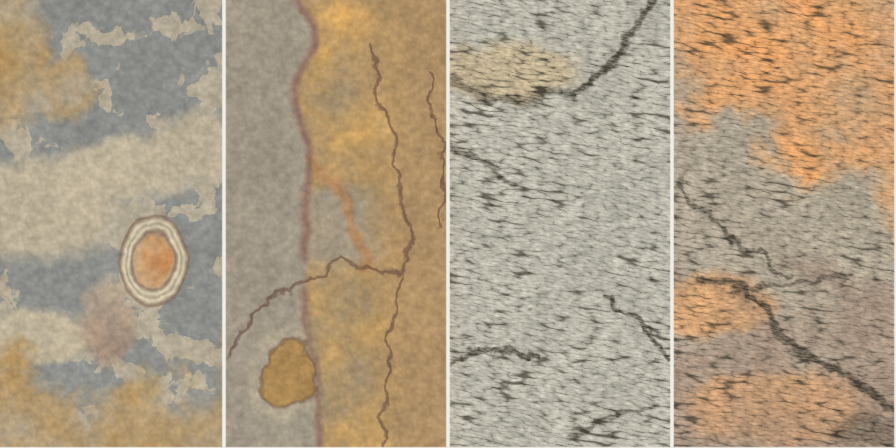
A Shadertoy shader for this texture:

```glsl
// Draws four upright slabs of weathered stone, parted by thin pale gaps.
#define PANEL_WIDTH .5
#define GAP .0042
#define GRAIN .2
#define STREAK_TILT .16
#define CREAM vec3(.77, .72, .62)
#define OCHRE vec3(.74, .59, .37)
#define BLUE_GREY vec3(.55, .555, .54)
#define STONE vec3(.66, .62, .55)
#define RUST vec3(.79, .58, .39)
#define PLUM vec3(.55, .41, .35)
#define SHADOW vec3(.25, .23, .19)

vec2 hash2(vec2 p) {
    vec3 h = fract(p.xyx * vec3(.1031, .103, .0973));
    h += dot(h, h.yzx + 33.33);
    return fract((h.xx + h.yz) * h.zy);
}

// Cellular noise: distance to the nearest scattered point
float cells(vec2 p) {
    vec2 cell = floor(p), f = p - cell;
    float nearest = 2.;
    for (int i = 0; i < 9; i++) {
        vec2 o = vec2(i % 3 - 1, i / 3 - 1);
        vec2 d = o + hash2(cell + o + 50.) - f;
        nearest = min(nearest, dot(d, d));
    }
    return sqrt(nearest);
}

// Layered, bent sines
float layered(vec2 p) {
    float sum = 0., amp = .5;
    for (int i = 0; i < 5; i++) {
        sum += amp * sin(p.x + 1.7 * sin(p.y * .8 + float(i))) * cos(p.y + 1.3 * sin(p.x * .7));
        p = mat2(1.5, 1.1, -1.1, 1.5) * p + 3.1;
        amp *= .58;
    }
    return sum;
}

float below(float edge, float soft, float v) { return 1. - smoothstep(edge - soft, edge + soft, v); }

// Soft ellipse: centre in xy, radii in zw
float blot(vec2 p, vec4 e) { return below(1., .25, length((p - e.xy) / e.zw)); }

float segment(vec2 p, vec2 a, vec2 b) {
    vec2 d = b - a;
    return length(p - a - d * clamp(dot(p - a, d) / dot(d, d), 0., 1.));
}

// Line through three points
float crack(vec2 p, vec4 ab, vec2 c, float width) {
    float dist = min(segment(p, ab.xy, ab.zw), segment(p, ab.zw, c));
    return below(width, width * .8, dist);
}

vec3 mottledSlab(vec2 p, vec2 q, float n) {
    float cream = max(blot(q, vec4(.07, .53, .2, .11)), blot(q, vec4(.27, .62, .16, .07)));
    cream = max(cream, max(blot(q, vec4(.44, .67, .11, .08)), blot(q, vec4(.09, .25, .13, .06))));
    cream = max(cream, .8 * smoothstep(.16, .26, layered(q * 17. + 4.)));
    float ochre = max(blot(q, vec4(.02, .87, .09, .16)), blot(q, vec4(.14, .8, .07, .07)));
    ochre = max(ochre, below(.16, .06, p.y + .13 * n));
    vec3 c = mix(BLUE_GREY, CREAM * .96, cream);
    c = mix(c, mix(OCHRE, STONE, .35 + .6 * n), ochre * .85);
    // Pink stain and ringed knot
    float stain = blot(q, vec4(.242, .285, .06, .095));
    c = mix(c, mix(CREAM, PLUM, clamp(1.16 - 2.5 * p.y, 0., 1.)), stain * .8);
    float ring = length((p - vec2(.34, .414)) / vec2(.075, .097)) + .15 * n;
    c = mix(c, CREAM + .06 * sin(ring * 45.), below(1., .06, ring));
    c = mix(c, mix(RUST, CREAM, .4 + n), below(.58, .08, ring));
    float rims = below(.04, .04, abs(ring - 1.)) + below(.04, .05, abs(ring - .62));
    return mix(c, PLUM * .85, .6 * rims);
}

vec3 veinedSlab(vec2 p, vec2 q, float n) {
    float veinX = .178 + .022 * smoothstep(.4, .8, p.y) * cos(14. * (p.y * p.y - .846));
    float side = p.x - veinX - .035 * below(.22, .13, p.y) - .012 * n;
    float gold = smoothstep(0., .012, side) * below(.37, .05, q.x);
    gold *= 1. - .85 * blot(q, vec4(.26, .49, .13, .09));
    vec3 c = mix(STONE * .95, vec3(.68, .56, .4), smoothstep(.27, .4, q.x));
    c = mix(c, OCHRE * (1. + .12 * n), gold * (.75 + .5 * n));
    c = mix(c, RUST * .9, .75 * crack(q, vec4(.2, .65, .26, .57), vec2(.32, .4), .012));
    float veinSpan = smoothstep(.4, .44, p.y) + below(.36, .03, p.y);
    c = mix(c, PLUM, .8 * veinSpan * below(.008, .01, abs(side)));
    // Pale hollow with an ochre knot
    float knot = length((q - vec2(.143, .167)) / vec2(.064, .075));
    c = mix(c, CREAM * .93, .6 * below(1.5, .2, knot) * below(0., .01, side));
    c = mix(c, OCHRE * .91, below(1., .08, knot));
    float k = .7 * below(.07, .07, abs(knot - 1.));
    k = max(k, crack(q, vec4(.01, .22, .06, .31), vec2(.26, .41), .004));
    k = max(k, crack(q, vec4(.26, .41, .39, .39), vec2(.43, .47), .005));
    k = max(k, crack(q, vec4(.33, .9, .39, .6), vec2(.43, .45), .004));
    k = max(k, crack(q, vec4(.45, .84, .49, .68), vec2(.49, .5), .003));
    k = max(k, crack(q, vec4(.39, .38, .37, .25), vec2(.35, 0), .004));
    return mix(c, PLUM * .75, .65 * k);
}

// Fine tilted splits
vec3 splitStone(vec3 c, vec2 p, float n, float cracks) {
    vec2 s = vec2(p.x, p.y + STREAK_TILT * p.x + .006 * n);
    float coarse = cells(s * vec2(24, 105)), fine = cells(s * vec2(60, 190) + 9.);
    c *= 1.17 - GRAIN * (coarse + fine - .35);
    float splits = smoothstep(.58, 1., coarse + .25 * n) + .5 * smoothstep(.6, 1., fine);
    return mix(c, SHADOW, clamp(.65 * splits + cracks * (.45 + .5 * fine), 0., .9));
}

vec3 greySlab(vec2 p, vec2 q, float n) {
    float k = crack(q, vec4(.46, .99, .36, .86), vec2(.28, .79), .007);
    k = max(k, .7 * crack(q, vec4(.28, .79, .1, .77), vec2(.02, .82), .011));
    k = max(k, .8 * crack(q, vec4(.01, .68, .06, .64), vec2(.16, .59), .008));
    k = max(k, crack(q, vec4(0, .19, .12, .22), vec2(.2, .21), .006));
    k = max(k, crack(q, vec4(.36, .33, .45, .26), vec2(.49, .2), .005));
    k = max(k, .7 * crack(q, vec4(.27, .02, .4, .08), vec2(.46, .1), .006));
    vec3 c = mix(vec3(.67, .66, .61), OCHRE, .35 * blot(q, vec4(.13, .84, .15, .07)));
    return splitStone(c, p, n, k);
}

vec3 rustySlab(vec2 p, vec2 q, float n) {
    float rust = smoothstep(-.07, .07, p.y - .78 + .53 * p.x + .14 * n);
    rust = max(rust, .75 * blot(q, vec4(.09, .32, .13, .07)));
    rust = max(rust, .6 * blot(q, vec4(.23, .09, .2, .08)));
    float k = .5 * blot(q, vec4(.43, .04, .08, .04));
    k = max(k, .8 * crack(q, vec4(.01, .6, .16, .45), vec2(.25, .39), .005));
    k = max(k, crack(q, vec4(.06, .37, .16, .36), vec2(.3, .2), .008));
    k = max(k, crack(q, vec4(.3, .2, .43, .13), vec2(.5, .09), .007));
    k = max(k, .7 * crack(q, vec4(.16, .36, .24, .37), vec2(.4, .38), .005));
    vec3 grey = mix(STONE * .96, PLUM, .35 * below(.3, .15, p.y + .2 * n));
    return splitStone(mix(grey, RUST, rust * (.85 + .4 * n)), p, n, k);
}

void mainImage(out vec4 fragColor, in vec2 fragCoord) {
    vec2 uv = fragCoord / iResolution.y;
    float slab = floor(uv.x / PANEL_WIDTH), px = 1. / iResolution.y;
    vec2 p = vec2(uv.x - slab * PANEL_WIDTH, uv.y), s = p + slab * 3.7;
    float n = layered(s * 15.);
    vec2 q = p + .022 * vec2(layered(s * 25.), layered(s * 25. + 8.));
    vec3 c = slab < 1. ? mottledSlab(p, q, n) : slab < 2. ? veinedSlab(p, q, n)
           : slab < 3. ? greySlab(p, q, n) : rustySlab(p, q, n);
    // Surface grain and broad relief
    c *= 1. + GRAIN * (.5 * layered(s * 90.) + .4 * (.45 - cells(s * 75.)) + .2 * n);
    // Gaps between slabs and the pale lower edge
    float seam = abs(uv.x - PANEL_WIDTH * max(1., floor(uv.x / PANEL_WIDTH + .5)));
    float gap = max(below(GAP, px, seam), below(.5 * GAP, px, uv.y));
    fragColor = vec4(mix(c, vec3(.94, .93, .9), gap), 1);
}
```
